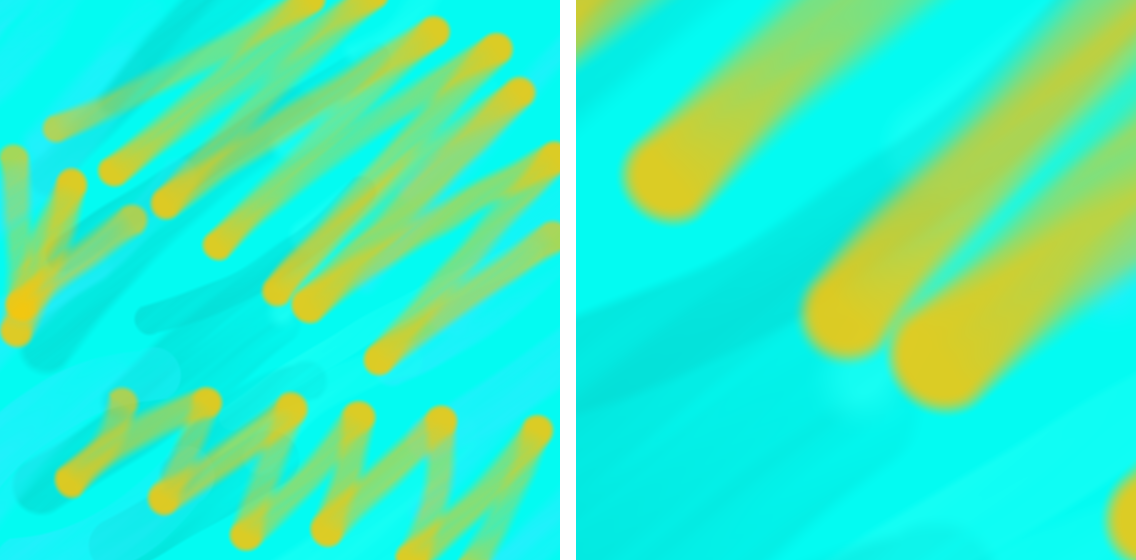
Left, the full canvas; right, a detail of the centre.
Write a Shadertoy shader that draws this background.

```glsl
// Loose brush painting: translucent gold zigzags over layered cyan and teal.
// Every stroke is a bowed capsule with a soft edge; paint gathers at the turns,
// thins along the middle, and stretched gradient noise gives bristle streaks.

vec2 hash2(vec2 p) {
    vec3 q = fract(p.xyx * vec3(0.1031, 0.1030, 0.0973));
    q += dot(q, q.yzx + 33.33);
    return fract((q.xx + q.yz) * q.zy);
}

float gradientNoise(vec2 p) {
    vec2 i = floor(p), f = fract(p);
    vec2 u = f * f * f * (f * (f * 6.0 - 15.0) + 10.0);
    vec2 e = vec2(0.0, 1.0);
    float a = dot(hash2(i) * 2.0 - 1.0, f);
    float b = dot(hash2(i + e.yx) * 2.0 - 1.0, f - e.yx);
    float c = dot(hash2(i + e.xy) * 2.0 - 1.0, f - e.xy);
    float d = dot(hash2(i + e.yy) * 2.0 - 1.0, f - e.yy);
    return mix(mix(a, b, u.x), mix(c, d, u.x), u.y);
}

// Returns distance to a bowed segment (x) and position along it, 0 to 1 (y).
vec2 bowedSegment(vec2 p, vec2 a, vec2 b, float bow) {
    vec2 ab = b - a;
    float t = clamp(dot(p - a, ab) / dot(ab, ab), 0.0, 1.0);
    vec2 side = normalize(vec2(-ab.y, ab.x));
    return vec2(length(p - a - ab * t - side * bow * 4.0 * t * (1.0 - t)), t);
}

// Even corners run along one line, odd corners along another that may bulge.
vec2 zigzagCorner(float i, float last, vec4 evens, vec4 odds, float bulge, float seed) {
    float t = i / last;
    bool odd = mod(i, 2.0) > 0.5;
    vec4 path = odd ? odds : evens;
    vec2 corner = mix(path.xy, path.zw, t);
    if (odd) corner += bulge * 4.0 * t * (1.0 - t);
    return corner + (hash2(vec2(i, seed)) - 0.5) * 0.05;
}

void paintZigzag(inout vec3 color, vec2 p, float last, vec4 evens, vec4 odds,
                 float bulge, float seed, float streak) {
    for (float i = 0.0; i < last; i++) {
        vec2 a = zigzagCorner(i, last, evens, odds, bulge, seed);
        vec2 b = zigzagCorner(i + 1.0, last, evens, odds, bulge, seed);
        vec2 rnd = hash2(vec2(i + 40.0, seed));
        vec2 s = bowedSegment(p, a, b, (rnd.x - 0.4) * 0.035);
        float turn = pow(abs(2.0 * s.y - 1.0), 4.0);
        float radius = 0.032 + 0.005 * rnd.y;
        float soft = mix(0.024, 0.015, turn);
        float cover = 1.0 - smoothstep(radius - soft, radius, s.x);
        float load = mix(0.34 + 0.2 * rnd.y, 0.66, turn);
        load += streak * 0.16 * (1.0 - turn);
        color = mix(color, vec3(0.97, 0.775, 0.04), cover * load);
    }
}

// Broad, overlapping washes that all lean the same way.
void paintWashes(inout vec3 color, vec2 p, float streak) {
    for (float i = 0.0; i < 34.0; i++) {
        vec2 rnd = hash2(vec2(i, 7.0)), rnd2 = hash2(vec2(i, 19.0));
        vec2 center = fract(vec2(0.755, 0.570) * i + 0.3) * 1.1 - 0.05;
        float angle = 0.5 + 0.4 * rnd.x;
        vec2 reach = vec2(cos(angle), sin(angle)) * (0.13 + 0.2 * rnd.y);
        vec2 s = bowedSegment(p, center - reach, center + reach, (rnd2.x - 0.5) * 0.08);
        float radius = 0.025 + 0.035 * rnd2.y;
        float soft = mix(0.006, 0.03, rnd.x);
        float cover = 1.0 - smoothstep(radius - soft, radius, s.x);
        float kind = mod(i, 4.0);
        vec3 tone = kind < 1.0 ? vec3(0.02, 0.87, 0.84)
                  : kind < 3.0 ? vec3(0.14, 0.94, 0.99)
                               : vec3(0.10, 1.0, 0.96);
        float load = mix(0.75, 0.3, s.y) + 0.3 * streak;
        color = mix(color, tone, cover * clamp(load, 0.0, 1.0));
    }
}

void mainImage(out vec4 fragColor, in vec2 fragCoord) {
    vec2 p = fragCoord / iResolution.xy;

    // Slight hand wobble, and bristle streaks along the main stroke direction.
    vec2 hand = p + 0.006 * vec2(gradientNoise(p * 9.0), gradientNoise(p * 9.0 + 31.0));
    vec2 along = vec2(cos(0.65), sin(0.65));
    vec2 grain = vec2(dot(hand, along), dot(hand, vec2(-along.y, along.x)));
    float streak = gradientNoise(grain * vec2(3.0, 38.0) + 5.0)
                 + 0.5 * gradientNoise(grain * vec2(6.0, 95.0) + 17.0);

    vec3 color = vec3(0.01, 0.985, 0.95);
    paintWashes(color, hand, streak);

    // Large upper scribble, lower scribble, and the short hook on the left.
    paintZigzag(color, hand, 13.0, vec4(0.11, 0.77, 0.70, 0.33),
                vec4(0.46, 1.0, 1.0, 0.57), 0.13, 3.0, streak);
    paintZigzag(color, hand, 11.0, vec4(0.20, 0.28, 1.03, 0.22),
                vec4(0.06, 0.14, 0.86, -0.03), 0.0, 11.0, streak);
    paintZigzag(color, hand, 4.0, vec4(0.045, 0.71, 0.26, 0.62),
                vec4(0.02, 0.38, 0.06, 0.46), 0.0, 23.0, streak);

    fragColor = vec4(clamp(color, 0.0, 1.0), 1.0);
}
```
